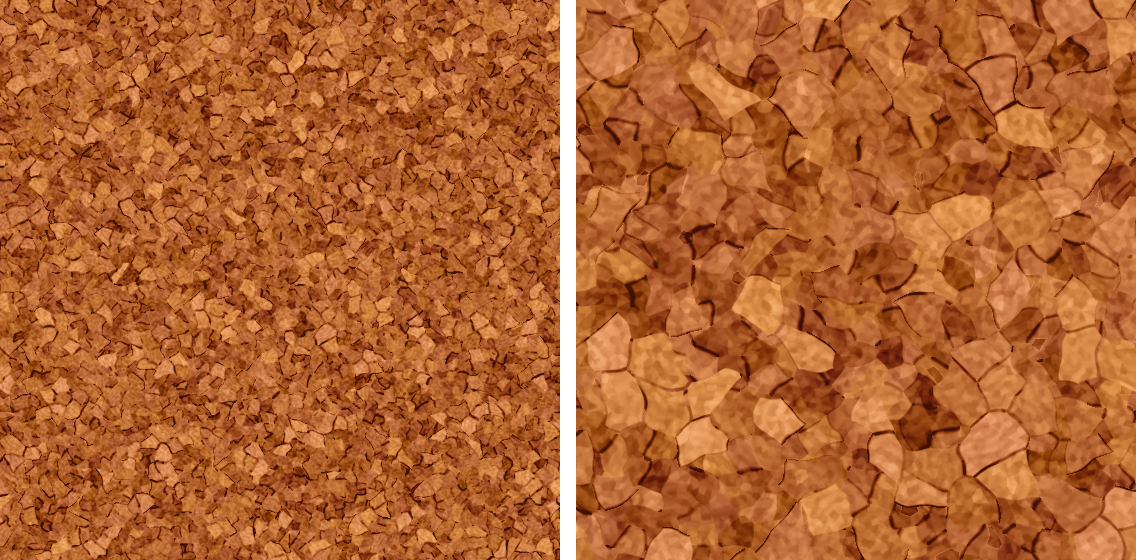
Left: the whole. Right: its middle third, enlarged.
A WebGL 1 fragment shader for this texture:

```glsl
precision highp float;
uniform vec2 u_resolution;

#define GRAIN_SCALE 62.0
#define CHIP_SCALE 39.0
#define SPECK_SCALE 125.0
#define GRIT_SCALE 230.0
#define CHIP_SHARE 0.38
#define BASE_TONE 2.25
#define GRAIN_CONTRAST 2.5
#define CRACK_WIDTH 0.0013
#define CRACK_DEPTH 2.9

struct Cell {
    vec2 id;
    vec2 neighbour;
    vec2 offset;
    float border;
};

float hash(vec2 p) {
    return fract(sin(dot(p, vec2(127.1, 311.7))) * 43758.547);
}

vec2 hash2(vec2 p) {
    return vec2(hash(p), hash(p + 57.3));
}

mat2 rotation(float angle) {
    float c = cos(angle), s = sin(angle);
    return mat2(c, s, -s, c);
}

// Cellular noise: the two nearest cells and the distance to their border
Cell cellular(vec2 p, float scale) {
    p *= scale;
    vec2 base = floor(p);
    vec2 nearest = vec2(8.0), second = vec2(9.0);
    Cell cell;
    cell.id = base;
    cell.neighbour = base;
    for (int y = -1; y <= 1; y++) {
        for (int x = -1; x <= 1; x++) {
            vec2 id = base + vec2(float(x), float(y));
            vec2 d = id + 0.05 + 0.9 * hash2(id) - p;
            if (dot(d, d) < dot(nearest, nearest)) {
                second = nearest;
                cell.neighbour = cell.id;
                nearest = d;
                cell.id = id;
            } else if (dot(d, d) < dot(second, second)) {
                second = d;
                cell.neighbour = id;
            }
        }
    }
    float gap = max(length(second - nearest), 0.001);
    cell.border = (dot(second, second) - dot(nearest, nearest)) / (2.0 * gap * scale);
    cell.offset = nearest / scale;
    return cell;
}

// Random value per cell, blended across the border
float cellValue(Cell cell, float seed, float softness) {
    float blend = smoothstep(-softness, softness, cell.border);
    return mix(hash(cell.neighbour + seed), hash(cell.id + seed), blend);
}

// Thin dark gap along some of the borders
float crack(Cell cell, float share, float pixel) {
    float strength = hash(cell.id + cell.neighbour + 0.37);
    float open = smoothstep(1.0 - share, 1.0, strength);
    float width = CRACK_WIDTH * (0.3 + open);
    return open * (1.0 - smoothstep(0.0, width + pixel, cell.border));
}

// Fine streaks with a direction of their own in each cell
float fibres(Cell cell) {
    vec2 q = rotation(6.283 * hash(cell.id + 4.1)) * cell.offset;
    return sin(q.x * 900.0 + 2.0 * sin(q.y * 260.0));
}

vec3 corkColour(float tone) {
    vec3 c = mix(vec3(0.24, 0.07, 0.02), vec3(0.41, 0.12, 0.02), clamp(tone + 1.0, 0.0, 1.0));
    c = mix(c, vec3(0.56, 0.25, 0.06), clamp(tone, 0.0, 1.0));
    c = mix(c, vec3(0.67, 0.35, 0.15), clamp(tone - 1.0, 0.0, 1.0));
    c = mix(c, vec3(0.75, 0.44, 0.22), clamp(tone - 2.0, 0.0, 1.0));
    c = mix(c, vec3(0.84, 0.53, 0.29), clamp(tone - 3.0, 0.0, 1.0));
    return mix(c, vec3(0.91, 0.62, 0.39), clamp(tone - 4.0, 0.0, 1.5));
}

void main() {
    vec2 uv = gl_FragCoord.xy / u_resolution.y;
    float pixel = 1.0 / u_resolution.y;

    // Ragged outlines
    vec2 p = uv + 0.0032 * sin(uv.yx * vec2(83.0, 71.0) + 2.0 * sin(uv * 23.0));
    p += 0.0009 * sin(p.yx * vec2(307.0, 269.0) + 2.0 * sin(p * 97.0));

    Cell grain = cellular(rotation(0.4) * p, GRAIN_SCALE);
    Cell chip = cellular(rotation(1.1) * p + 3.7, CHIP_SCALE);
    Cell speck = cellular(rotation(2.0) * p + 7.1, SPECK_SCALE);
    Cell grit = cellular(rotation(0.7) * uv + 11.3, GRIT_SCALE);

    // Packed ground of small grains
    float tone = BASE_TONE + GRAIN_CONTRAST * (cellValue(grain, 1.7, pixel) - 0.5);
    tone += 0.2 * fibres(grain);
    tone -= CRACK_DEPTH * crack(grain, 0.5, pixel);
    float hue = cellValue(grain, 8.3, pixel) - 0.5;

    // Larger pale chips lying on the ground
    float isChip = step(hash(chip.id + 2.9), CHIP_SHARE);
    float cover = isChip * smoothstep(0.0, 2.0 * pixel, chip.border - 0.0004);
    float chipTone = 2.3 + 2.3 * hash(chip.id + 6.4) + 0.25 * fibres(chip);
    tone = mix(tone, chipTone, cover);
    hue = mix(hue, hash(chip.id + 9.2) - 0.5, cover);
    tone -= CRACK_DEPTH * isChip * crack(chip, 0.55, pixel);

    // Small pale specks, a few dark pits and soft grit
    float speckValue = cellValue(speck, 5.5, 1.5 * pixel);
    tone += 1.5 * (speckValue - 0.5) * (1.0 - 0.4 * cover);
    tone += 1.2 * smoothstep(0.93, 0.98, hash(speck.id + 7.7)) * smoothstep(0.0, 2.0 * pixel, speck.border);
    tone -= 2.2 * smoothstep(0.96, 0.99, speckValue) * (1.0 - cover);
    tone += 1.5 * (cellValue(grit, 3.1, 1.5 * pixel) - 0.5);

    // Broad uneven patches
    vec2 patches = sin(uv * vec2(19.0, 23.0) + 2.3 * sin(uv.yx * vec2(13.0, 11.0) + 1.0));
    tone += 0.09 * (patches.x + patches.y);

    vec3 colour = corkColour(tone) + hue * vec3(0.02, 0.035, -0.05);
    gl_FragColor = vec4(clamp(colour, 0.0, 1.0), 1.0);
}
```
